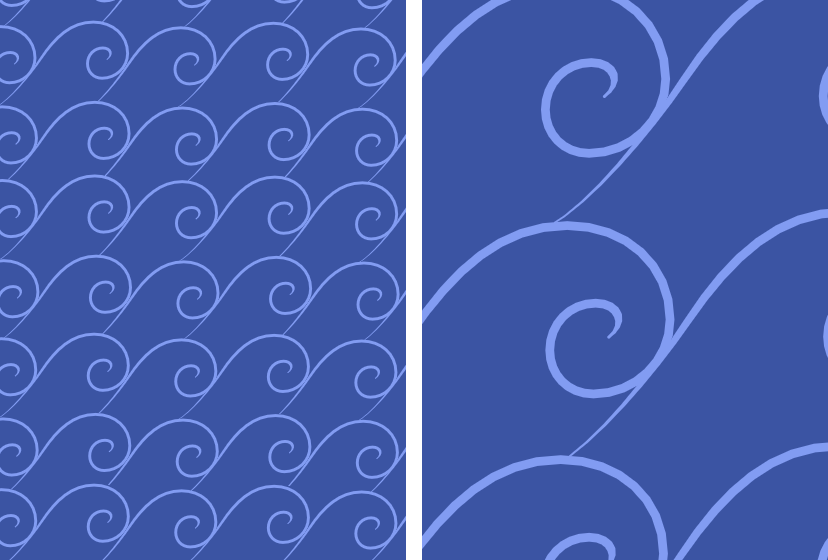
Left, the full canvas; right, a detail of the centre.
This pattern is drawn by a WebGL 2 fragment shader. Its source:

```glsl
#version 300 es
precision highp float;

#define CANVAS_UNITS 768.0
#define COLUMN_PITCH 123.5
#define COLUMN_DRIFT 0.8
#define ODD_COLUMN_SHIFT vec2(3.5, -7.0)
#define FIRST_CREST vec2(1.0, 36.5)
#define LINE_HALF_WIDTH 2.0
#define TAIL_HALF_WIDTH 0.4
#define TIP_HALF_WIDTH 0.7
#define CURVE_STEPS 8
#define SEA_COLOR vec3(0.23, 0.33, 0.64)
#define LINE_COLOR vec3(0.51, 0.61, 0.95)

uniform vec2 u_resolution;
out vec4 fragColor;

const int ROWS = 9;
const int CURVES = 7;

// Uneven hand-set offset of each row of waves, y pointing down
const vec2 ROW_SHIFT[ROWS] = vec2[ROWS](
    vec2(3, -106), vec2(0, 0), vec2(2, 110), vec2(2, 211), vec2(4, 321),
    vec2(1, 428), vec2(3, 538), vec2(1, 635), vec2(2, 742));

// Chained cubic curves around the crest: tail, flank, curl, inner spiral
const vec2 WAVE[3 * CURVES + 1] = vec2[3 * CURVES + 1](
    vec2(-134, 117), vec2(-114, 106), vec2(-88, 74),
    vec2(-72, 50), vec2(-52, 20), vec2(-30, 0),
    vec2(0, 0), vec2(27, 0), vec2(47, 18),
    vec2(47, 43), vec2(47, 62), vec2(31, 77),
    vec2(12, 77), vec2(0, 77), vec2(-8, 68),
    vec2(-8, 57), vec2(-8, 45), vec2(1, 35.5),
    vec2(13, 35.5), vec2(24, 35.5), vec2(27, 45),
    vec2(19, 51));

vec2 cubic(vec2 a, vec2 b, vec2 c, vec2 d, float t) {
    float s = 1.0 - t;
    return s * s * s * a + 3.0 * s * t * (s * b + t * c) + t * t * t * d;
}

// Stroke is thin at the tail, full along the wave, tapered at the spiral tip
float halfWidth(float along) {
    float width = mix(TAIL_HALF_WIDTH, LINE_HALF_WIDTH, smoothstep(0.0, 1.4, along));
    return mix(width, TIP_HALF_WIDTH, smoothstep(6.4, 7.0, along));
}

// Signed distance to one tapered wave stroke with its crest at zero
float waveDistance(vec2 p) {
    float nearest = 1e3;
    for (int i = 0; i < CURVES; i++) {
        int first = 3 * i;
        vec2 start = WAVE[first];
        for (int j = 1; j <= CURVE_STEPS; j++) {
            float t = float(j) / float(CURVE_STEPS);
            vec2 end = cubic(WAVE[first], WAVE[first + 1], WAVE[first + 2], WAVE[first + 3], t);
            vec2 span = end - start;
            float h = clamp(dot(p - start, span) / dot(span, span), 0.0, 1.0);
            float along = float(i) + (float(j) - 1.0 + h) / float(CURVE_STEPS);
            nearest = min(nearest, length(p - start - h * span) - halfWidth(along));
            start = end;
        }
    }
    return nearest;
}

vec2 crestPosition(float column, int row) {
    vec2 regular = FIRST_CREST + column * vec2(COLUMN_PITCH, COLUMN_DRIFT);
    return regular + mod(column, 2.0) * ODD_COLUMN_SHIFT + ROW_SHIFT[row];
}

void main() {
    float pixel = CANVAS_UNITS / u_resolution.y;
    vec2 p = gl_FragCoord.xy * pixel;
    p.y = CANVAS_UNITS - p.y;

    float nearest = 1e3;
    for (int row = 0; row < ROWS - 1; row++) {
        float base = floor((p.x - FIRST_CREST.x - ROW_SHIFT[row].x) / COLUMN_PITCH);
        for (int k = 0; k < 3; k++) {
            float column = base + float(k);
            vec2 local = p - crestPosition(column, row);
            // Skip distant waves
            if (local.x < -138.0 || local.x > 52.0 || local.y < -5.0 || local.y > 121.0) continue;
            // The crest of the row below hides the end of the tail
            if (p.y > crestPosition(column - 1.0, row + 1).y) continue;
            nearest = min(nearest, waveDistance(local));
        }
    }

    float ink = clamp(0.5 - nearest / pixel, 0.0, 1.0);
    fragColor = vec4(mix(SEA_COLOR, LINE_COLOR, ink), 1.0);
}
```
